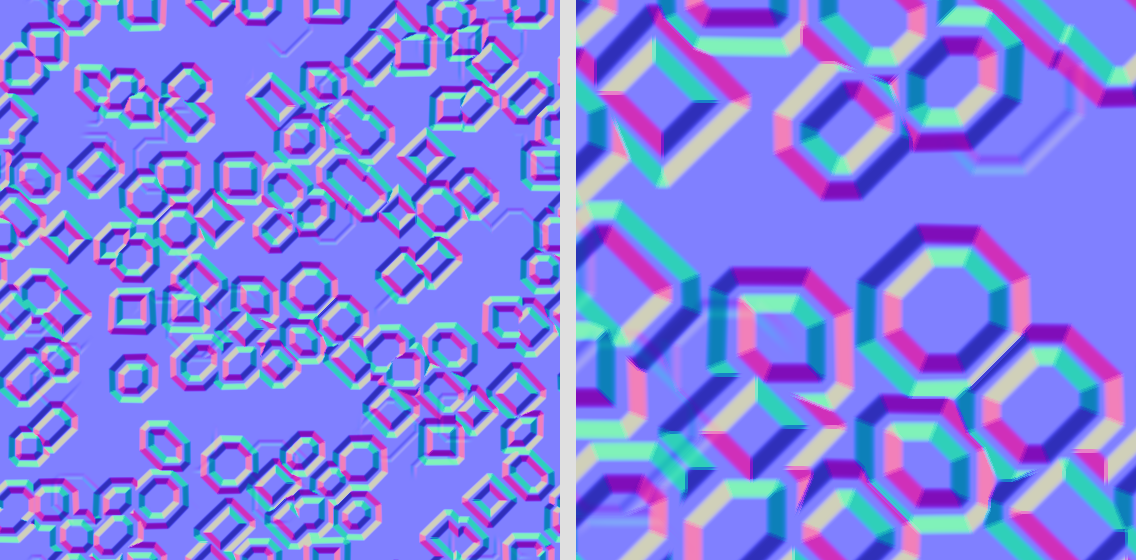
Left: the whole. Right: its middle third, enlarged.
Give the GLSL for this texture map, as a WebGL 1 fragment shader.

```glsl
precision highp float;
// Tiling normal map of flat ground crossed by octagonal ridges and grooves.
// Scattered eight-sided distance fields merge into clusters; two contour bands
// around each give slopes in eight directions, averaged and encoded as a normal.

uniform vec2 u_resolution;

const float TAU = 6.2831853;

vec3 hash3(vec2 p) {
  vec3 q = vec3(dot(p, vec2(127.1, 311.7)), dot(p, vec2(269.5, 183.3)), dot(p, vec2(419.2, 371.9)));
  return fract(sin(q) * 43758.545);
}

// Soft strip of slope around a contour
float band(float x, float halfWidth) {
  return 1.0 - smoothstep(halfWidth - 0.0018, halfWidth + 0.0018, abs(x));
}

// Keep the outermost face: xy is its direction, z its distance
vec3 outerFace(vec3 best, vec2 d, vec2 axis, float inset) {
  float along = dot(d, axis);
  float dist = abs(along) - inset;
  return dist > best.z ? vec3(along < 0.0 ? -axis : axis, dist) : best;
}

// Irregular octagon with random side offsets
vec3 octagon(vec2 d, vec3 inset) {
  vec3 face = vec3(0.0, 0.0, -1.0);
  face = outerFace(face, d, vec2(1.0, 0.0), inset.x);
  face = outerFace(face, d, vec2(0.0, 1.0), inset.x);
  face = outerFace(face, d, vec2(0.7071, 0.7071), inset.y);
  return outerFace(face, d, vec2(0.7071, -0.7071), inset.z);
}

// Nearest octagon on a wrapping grid with gaps; w is +1 for ridge, -1 for groove
vec4 nearestFace(vec2 p, float count, float seed) {
  vec2 cell = floor(p * count);
  vec4 nearest = vec4(0.0, 0.0, 9.0, 1.0);
  for (int j = -1; j <= 1; j++) {
    for (int i = -1; i <= 1; i++) {
      vec2 id = cell + vec2(float(i), float(j));
      vec2 key = mod(id, count) + seed;
      vec3 place = hash3(key);
      vec2 centre = (id + place.xy) / count;
      vec3 inset = mix(vec3(-0.005, -0.009, -0.009), vec3(0.010, 0.011, 0.011), hash3(key + 37.0));
      vec3 face = octagon(p - centre, inset);
      if (place.z < 0.9 && face.z < nearest.z) {
        vec2 turn = TAU * id / count;
        float region = sin(2.0 * turn.x + turn.y) + sin(turn.x - 3.0 * turn.y);
        nearest = vec4(face, region > -0.3 ? 1.0 : -1.0);
      }
    }
  }
  return nearest;
}

// Gradient of the relief
vec2 slope(vec2 p) {
  float wander = sin(TAU * (p.x + p.y)) * sin(TAU * (p.x - 2.0 * p.y) + 1.0);
  float gap = 0.0155 + 0.004 * wander;

  vec4 face = nearestFace(p, 11.0, 3.0);
  float t = face.z - 0.024;
  float rise = face.w * (band(t, 0.0046) - band(t - gap, 0.0046));

  // Faint, sparse, thin creases
  vec4 crease = nearestFace(p, 8.0, 61.0);
  float faint = band(crease.z - 0.040, 0.002) - band(crease.z - 0.047, 0.002);
  float patches = smoothstep(0.1, 0.4, sin(TAU * (p.x + 2.0 * p.y)) * sin(TAU * (2.0 * p.x - p.y)));
  return 2.0 * face.xy * rise + 0.4 * crease.xy * faint * patches;
}

void main() {
  vec2 uv = gl_FragCoord.xy / u_resolution;

  // Four samples soften the mitred corners
  vec2 gradient = vec2(0.0);
  for (int j = 0; j < 2; j++) {
    for (int i = 0; i < 2; i++) {
      gradient += 0.25 * slope(uv + (vec2(float(i), float(j)) - 0.5) * 0.002);
    }
  }

  // Green points down the canvas
  vec3 normal = normalize(vec3(-gradient.x, gradient.y, 1.0));
  gl_FragColor = vec4(0.5 + 0.5 * normal, 1.0);
}
```
